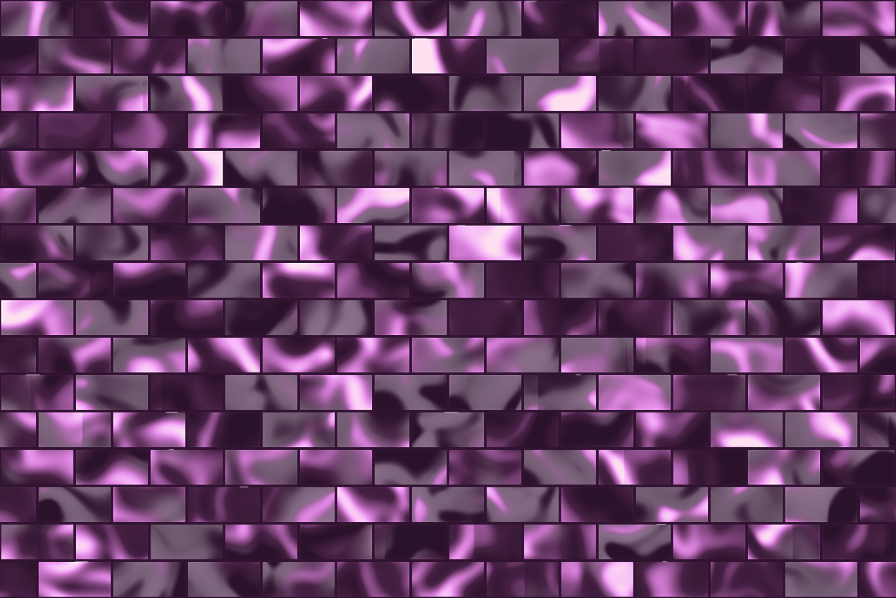
Reproduce this pattern procedurally as a Shadertoy shader.

```glsl
// Running-bond wall of glossy plum tiles with clouded pink glows and grey patches

const vec2 TILE_COUNT = vec2(12.0, 16.0);   // tiles across and down
const vec2 TILE_SIZE = vec2(2.0, 1.0);      // in tile heights
const float JOINT_HALF_WIDTH = 0.036;
const vec3 JOINT_COLOUR = vec3(0.19, 0.075, 0.19);
const vec3 GREY_COLOUR = vec3(0.47, 0.38, 0.47);
const vec3 CHIP_COLOUR = vec3(0.85, 0.75, 0.85);

float hash(vec2 p) {
    vec3 q = fract(p.xyx * vec3(0.1031, 0.1030, 0.0973));
    q += dot(q, q.yzx + 33.33);
    return fract((q.x + q.y) * q.z);
}

// Independent random value per tile and channel
float tileRandom(vec2 id, float channel) {
    return hash(id + channel * vec2(17.3, 41.7) + 5.0);
}

vec2 gradient(vec2 cell) {
    float angle = 6.28318 * hash(cell + 101.0);
    return vec2(cos(angle), sin(angle));
}

float gradientNoise(vec2 p) {
    vec2 i = floor(p);
    vec2 f = p - i;
    vec2 u = f * f * f * (f * (f * 6.0 - 15.0) + 10.0);
    vec2 e = vec2(0.0, 1.0);
    float bottom = mix(dot(gradient(i), f), dot(gradient(i + e.yx), f - e.yx), u.x);
    float top = mix(dot(gradient(i + e.xy), f - e.xy), dot(gradient(i + e.yy), f - e.yy), u.x);
    return mix(bottom, top, u.y);
}

// Noise bent by noise, for curling smoky streaks
float warpedNoise(vec2 p, float strength) {
    vec2 bend = vec2(gradientNoise(p * 0.9 + 7.1), gradientNoise(p * 0.9 + 23.6));
    return gradientNoise(p + strength * bend);
}

float ramp(float low, float high, float v) {
    return clamp((v - low) / (high - low), 0.0, 1.0);
}

// Dark plum through violet and pink to cream
vec3 glowRamp(float v) {
    vec3 c = mix(vec3(0.17, 0.07, 0.17), vec3(0.28, 0.13, 0.27), ramp(0.0, 0.38, v));
    c = mix(c, vec3(0.56, 0.31, 0.55), ramp(0.38, 0.58, v));
    c = mix(c, vec3(0.85, 0.50, 0.86), ramp(0.58, 0.75, v));
    c = mix(c, vec3(0.96, 0.70, 0.97), ramp(0.75, 0.87, v));
    return mix(c, vec3(0.99, 0.88, 0.94), ramp(0.87, 1.0, v));
}

// Clouded face of one tile; p is centred, in tile heights
vec3 tileFace(vec2 p, vec2 id, float pixel) {
    vec2 offset = 60.0 * vec2(tileRandom(id, 1.0), tileRandom(id, 2.0));
    float cloud = warpedNoise(p * vec2(0.72, 0.7) + offset, 1.25);
    float haze = gradientNoise(p * 0.65 + offset.yx + 70.0);
    float glow = 0.405 + 1.0 * cloud + 0.4 * (tileRandom(id, 3.0) - 0.5);

    // Some tiles change tone across a vertical seam
    float seamX = mix(-0.85, 0.85, tileRandom(id, 4.0));
    float seam = smoothstep(-pixel, pixel, p.x - seamX);
    glow -= 0.1 * seam * step(0.84, tileRandom(id, 5.0));

    // Grey sheen fades out toward bright glows and deep shadows
    float grey = smoothstep(0.46, 0.84, tileRandom(id, 6.0) + 0.7 * haze);
    grey *= 1.0 - smoothstep(0.5, 0.78, glow);
    grey *= smoothstep(0.02, 0.3, glow);
    vec3 greyTone = GREY_COLOUR * (1.0 + 0.35 * cloud + 0.25 * haze);
    return mix(glowRamp(glow), greyTone, 0.97 * grey);
}

// Small pale flake on the upper edge of a few tiles
float edgeChip(vec2 p, vec2 id, float pixel) {
    float centreX = mix(-0.8, 0.8, tileRandom(id, 8.0));
    float halfLength = mix(0.05, 0.18, tileRandom(id, 9.0));
    vec2 q = abs(p - vec2(centreX, 0.47)) - vec2(halfLength, 0.012);
    float d = max(q.x * 0.4, q.y);
    return step(0.88, tileRandom(id, 7.0)) * (1.0 - smoothstep(-0.5 * pixel, 0.5 * pixel, d));
}

void mainImage(out vec4 fragColor, in vec2 fragCoord) {
    vec2 grid = fragCoord / iResolution.xy * TILE_COUNT;
    float pixel = TILE_COUNT.y / iResolution.y;

    // Shift every other course by half a tile
    grid.x += 0.5 * (1.0 - mod(floor(grid.y), 2.0));
    vec2 id = floor(grid);
    vec2 p = (fract(grid) - 0.5) * TILE_SIZE;

    vec3 colour = tileFace(p, id, pixel);

    // Faint bevel just inside the joint
    vec2 inset = 0.5 * TILE_SIZE - abs(p);
    float edge = min(inset.x, inset.y);
    float rim = 1.0 - smoothstep(JOINT_HALF_WIDTH, JOINT_HALF_WIDTH + 0.05, edge);
    colour *= 1.0 + 0.2 * rim * tileRandom(id, 10.0);

    float face = smoothstep(-0.5 * pixel, 0.5 * pixel, edge - JOINT_HALF_WIDTH);
    colour = mix(JOINT_COLOUR, colour, face);
    colour = mix(colour, CHIP_COLOUR, 0.7 * edgeChip(p, id, pixel));
    fragColor = vec4(clamp(colour, 0.0, 1.0), 1.0);
}
```
